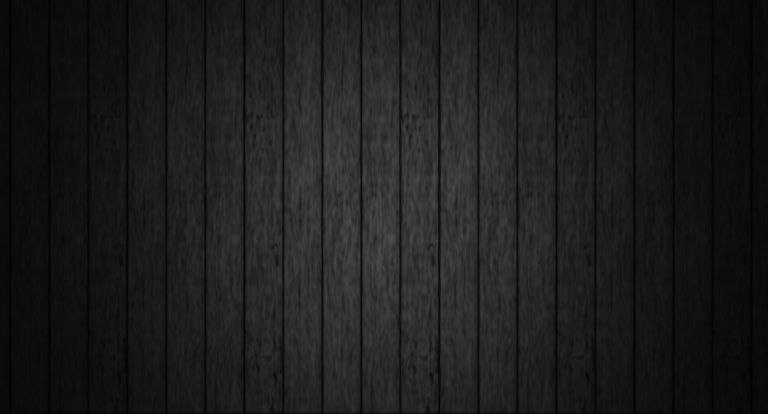
Reproduce this texture procedurally as a WebGL 1 fragment shader.

```glsl
precision highp float;
uniform vec2 u_resolution;

vec2 gradientAt(vec2 cell) {
    float angle = 6.2832 * fract(sin(dot(cell, vec2(127.1, 311.7))) * 43758.5);
    return vec2(cos(angle), sin(angle));
}

float gradientNoise(vec2 p) {
    vec2 i = floor(p);
    vec2 f = p - i;
    vec2 w = f * f * f * (f * (f * 6.0 - 15.0) + 10.0);
    float a = dot(gradientAt(i), f);
    float b = dot(gradientAt(i + vec2(1.0, 0.0)), f - vec2(1.0, 0.0));
    float c = dot(gradientAt(i + vec2(0.0, 1.0)), f - vec2(0.0, 1.0));
    float d = dot(gradientAt(i + 1.0), f - 1.0);
    return mix(mix(a, b, w.x), mix(c, d, w.x), w.y);
}

// Long fibres, from broad streaks to short fine strands
float fibres(vec2 p) {
    float sum = 0.0;
    float weight = 0.28;
    vec2 scale = vec2(4.3, 4.0);
    p.x += 0.12 * gradientNoise(p * vec2(1.5, 7.0));
    for (int octave = 0; octave < 4; octave++) {
        sum += weight * gradientNoise(p * scale + float(octave) * 19.3);
        scale *= vec2(1.5, 2.3);
        weight *= 1.25;
    }
    return sum;
}

// Wavy growth rings, seen where the board is cut flat
float rings(vec2 p) {
    float warp = gradientNoise(p * vec2(1.4, 4.0)) + 0.3 * gradientNoise(p * vec2(3.0, 13.0));
    return sin(26.0 * (p.x * 0.6 + warp));
}

// Small dark flecks gathered in patches
float flecks(vec2 p) {
    float patches = smoothstep(-0.1, 0.3, gradientNoise(p * vec2(1.2, 5.0) + 7.0));
    return patches * smoothstep(0.05, 0.4, gradientNoise(p * vec2(9.0, 48.0)));
}

void main() {
    vec2 uv = gl_FragCoord.xy / u_resolution;

    // Boards: a set of four repeats across the width
    float across = (uv.x - 0.0133) / 0.0508;
    float board = floor(across);
    float local = across - board;
    float kind = mod(board, 4.0);
    vec2 p = vec2(local + kind * 11.0, uv.y);
    float flatCut = kind == 2.0 ? 1.0 : 0.45;

    // Grain
    float tone = 1.03 + 0.03 * sin(kind * 2.3 + 0.6);
    tone += 0.58 * fibres(p);
    tone += 0.05 * flatCut * rings(p);
    tone -= 0.34 * flatCut * flecks(p);
    tone += 0.08 * gradientNoise(p * vec2(1.0, 3.0) + 41.0);

    // Broken hairline cracks along the fibres
    float crackPath = 0.5 + 0.3 * sin(kind * 4.1) + 0.05 * gradientNoise(p * vec2(0.3, 5.0));
    float crack = 1.0 - smoothstep(0.0, 0.05, abs(local - crackPath));
    tone -= 0.28 * crack * smoothstep(-0.1, 0.25, gradientNoise(vec2(kind * 3.7, uv.y * 9.0)));

    // Seams: a narrow gap of uneven depth, a soft shadow and a faint bevel
    float pixel = 1.0 / (u_resolution.x * 0.0508);
    float gap = min(local, 1.0 - local);
    float seam = floor(across + 0.5);
    float wear = gradientNoise(vec2(seam * 5.3, uv.y * 24.0));
    float line = 1.0 - smoothstep(0.008, 0.02 + pixel, gap + 0.02 * wear);
    tone *= 1.0 - 0.3 * exp(-gap * 15.0);
    tone += 0.07 * exp(-pow((local - 0.09) / 0.035, 2.0));
    tone *= 1.0 - (0.6 + 0.08 * sin(seam * 2.4) + 0.25 * wear) * line;

    // Light pooled in the middle
    vec2 fromCentre = uv - vec2(0.5, 0.48);
    float glow = exp(-dot(fromCentre * fromCentre, vec2(10.5, 2.8)));
    float light = 0.031 + 0.197 * glow;

    // Thin dark lower border
    light *= mix(0.6, 1.0, smoothstep(0.0, 0.008, uv.y));

    gl_FragColor = vec4(vec3(max(light * tone, 0.0)), 1.0);
}
```
